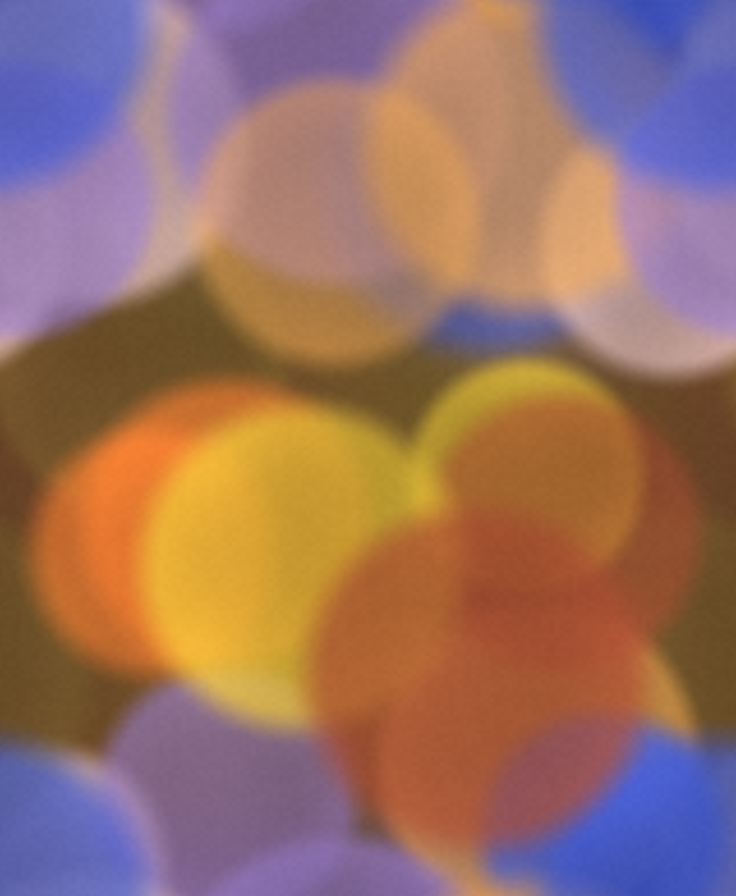
Write a WebGL 2 fragment shader that draws this background.

```glsl
#version 300 es
precision highp float;

uniform vec2 u_resolution;
out vec4 fragColor;

const float TAU = 6.2831853;
const vec2 GRID = vec2(4.0, 5.0);
const int DISC_COUNT = 20;

const vec3 BROWN = vec3(0.40, 0.24, 0.15);
const vec3 OLIVE = vec3(0.48, 0.39, 0.17);
const vec3 DUSK = vec3(0.42, 0.35, 0.58);

// Four warm tints followed by four cool ones
const vec3 TINTS[8] = vec3[8](
    vec3(0.94, 0.47, 0.18), vec3(0.84, 0.70, 0.20),
    vec3(0.61, 0.27, 0.18), vec3(0.44, 0.35, 0.16),
    vec3(0.22, 0.32, 0.78), vec3(0.82, 0.69, 0.68),
    vec3(0.53, 0.43, 0.70), vec3(0.86, 0.60, 0.30));

float hash(vec2 p) {
    return fract(sin(dot(p, vec2(127.1, 311.7))) * 43758.5453);
}

// Value noise that wraps after a whole number of cells
float wrapNoise(vec2 uv, vec2 period) {
    vec2 p = uv * period;
    vec2 cell = floor(p);
    vec2 f = fract(p);
    f = f * f * (3.0 - 2.0 * f);
    vec2 lo = mod(cell, period);
    vec2 hi = mod(cell + 1.0, period);
    return mix(mix(hash(lo), hash(vec2(hi.x, lo.y)), f.x),
               mix(hash(vec2(lo.x, hi.y)), hash(hi), f.x), f.y);
}

// Shortest distance on the repeating tile
float wrapDistance(vec2 a, vec2 b, float aspect) {
    vec2 d = a - b;
    d -= floor(d + 0.5);
    return length(d * vec2(aspect, 1.0));
}

// Cool light gathers around the upper edge
float coolness(vec2 uv) {
    return 0.5 + 0.42 * cos(TAU * (uv.y - 0.88)) + 0.12 * cos(TAU * (uv.x - 0.75));
}

// Every row of cells carries each shade once
vec3 discTint(vec2 center, vec2 cell, float id) {
    int shade = int(mod(cell.x + 3.0 * cell.y + 1.0, 4.0));
    bool cool = hash(vec2(id, 9.0)) < coolness(center);
    return TINTS[shade + (cool ? 4 : 0)];
}

vec3 backdrop(vec2 uv) {
    vec3 warm = mix(BROWN, OLIVE, wrapNoise(uv, vec2(3.0, 4.0)));
    return mix(warm, DUSK, 0.75 * smoothstep(0.35, 1.0, coolness(uv)));
}

// One translucent disc with a soft edge and a faint bright rim
vec3 addDisc(vec3 color, vec2 uv, float id, float aspect) {
    float slot = mod(id * 7.0, GRID.x * GRID.y);
    vec2 cell = vec2(mod(slot, GRID.x), floor(slot / GRID.x));
    vec2 jitter = vec2(hash(vec2(id, 1.0)), hash(vec2(id, 2.0)));
    vec2 center = (cell + jitter) / GRID;

    float radius = mix(0.13, 0.20, hash(vec2(id, 3.0)));
    float blur = mix(0.015, 0.030, hash(vec2(id, 4.0)));
    float opacity = mix(0.50, 0.74, hash(vec2(id, 5.0)));

    float d = wrapDistance(uv, center, aspect);
    float mask = 1.0 - smoothstep(radius - blur, radius + blur, d);
    float rim = mask * smoothstep(radius - 4.0 * blur, radius, d);
    vec3 tint = discTint(center, cell, id);
    color = mix(color, tint, opacity * mask);
    return color + 0.07 * rim * tint;
}

void main() {
    vec2 uv = gl_FragCoord.xy / u_resolution;
    float aspect = u_resolution.x / u_resolution.y;

    vec3 color = backdrop(uv);
    for (int i = 0; i < DISC_COUNT; i++) {
        color = addDisc(color, uv, float(i), aspect);
    }

    // Cloudy light and fine grain
    color *= 0.92 + 0.16 * wrapNoise(uv, vec2(7.0, 8.0));
    color += 0.018 * (wrapNoise(uv, vec2(160.0, 196.0)) - 0.5);
    fragColor = vec4(clamp(color, 0.0, 1.0), 1.0);
}
```
